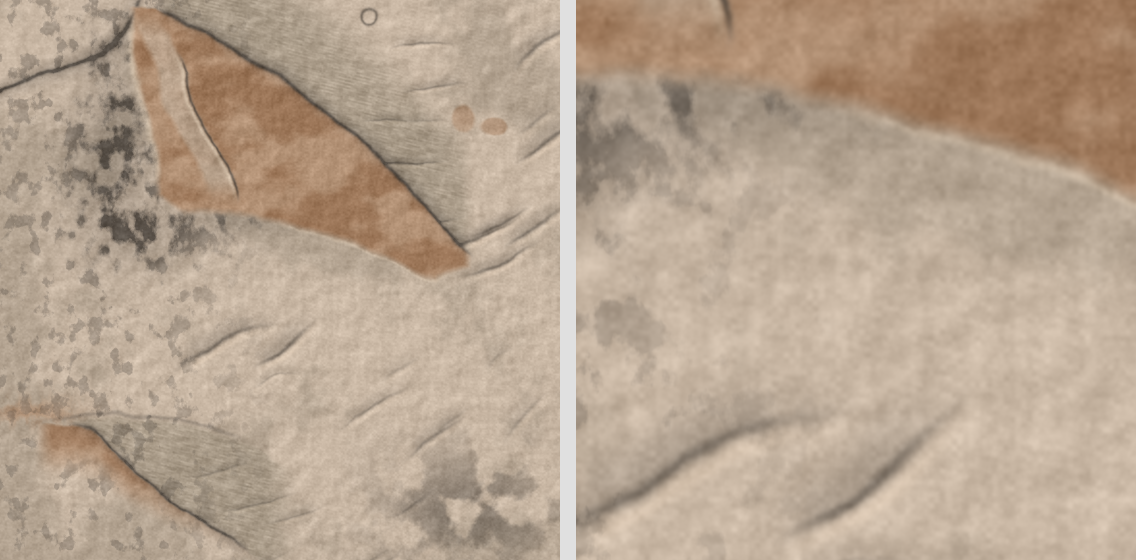
Left, the full canvas; right, a detail of the centre.
A Shadertoy shader for this texture:

```glsl
// Weathered pale sandstone with clay-coloured inlays, charcoal creases and soft soot.

const vec3 SAND = vec3(0.705, 0.642, 0.57);
const vec3 PALE = vec3(0.79, 0.72, 0.645);
const vec3 SILT = vec3(0.64, 0.588, 0.515);
const vec3 CLAY = vec3(0.61, 0.462, 0.345);
const vec3 CLAY_LIT = vec3(0.70, 0.57, 0.46);
const vec3 CHARCOAL = vec3(0.27, 0.245, 0.22);
const vec3 CREAM = vec3(0.88, 0.81, 0.72);

float hash(vec2 p) {
  return fract(sin(dot(p, vec2(127.1, 311.7))) * 43758.5453);
}

float noise(vec2 p) {
  vec2 i = floor(p), f = fract(p);
  f = f * f * (3.0 - 2.0 * f);
  return mix(mix(hash(i), hash(i + vec2(1, 0)), f.x),
             mix(hash(i + vec2(0, 1)), hash(i + vec2(1, 1)), f.x), f.y);
}

float fbm(vec2 p) {
  float sum = 0.0, amp = 0.5;
  for (int i = 0; i < 5; i++) {
    sum += amp * noise(p);
    p = mat2(1.6, 1.2, -1.2, 1.6) * p + 7.3;
    amp *= 0.5;
  }
  return sum;
}

float glow(vec2 p, vec2 center, vec2 radius) {
  vec2 q = (p - center) / radius;
  return exp(-dot(q, q));
}

float ridge(float d, float width) {
  return exp(-d * d / (width * width));
}

float band(float x, float lo, float hi, float soft) {
  return smoothstep(lo - soft, lo + soft, x) * (1.0 - smoothstep(hi - soft, hi + soft, x));
}

// Tapered bent groove: positive is shade, negative is the lit lip
float crease(vec2 q, float angle, float len, float bend, float width) {
  vec2 dir = vec2(cos(angle), sin(angle));
  float t = dot(q, dir) / len + 0.5;
  float d = dot(q, vec2(-dir.y, dir.x)) - bend * 4.0 * t * (1.0 - t);
  float taper = smoothstep(0.0, 0.35, t) * (1.0 - smoothstep(0.5, 1.0, t));
  return taper * (ridge(d, width) + 0.5 * ridge(d - 2.0 * width, 4.0 * width)
                  - 0.45 * ridge(d + 2.5 * width, 1.5 * width));
}

// Random creases scattered over a rectangle
float creaseField(vec2 p, vec2 corner, vec2 size, float angle, float seed) {
  float sum = 0.0;
  for (float i = 0.0; i < 14.0; i++) {
    vec2 r = vec2(hash(vec2(i, seed)), hash(vec2(seed, i + 3.7)));
    float s = hash(vec2(i + 9.1, seed));
    sum += (0.3 + 0.5 * s) * crease(p - corner - r * size, angle + 0.8 * (r.x - 0.5),
      0.08 + 0.11 * s, 0.02 * (r.y - 0.5), 0.0018 + 0.002 * r.x);
  }
  return sum;
}

float upperEdge(float x) {
  float t = clamp((x - 0.28) / 0.58, 0.0, 1.0);
  return mix(0.985, 0.53, t) + 0.05 * sin(3.14159 * t);
}

float lowerEdge(float x) {
  float curve = 0.62 - 0.52 * (x - 0.3) * (x - 0.3);
  return max(max(curve, 0.655 - 0.7 * (x - 0.28)), 0.5 + 0.42 * (x - 0.78));
}

void mainImage(out vec4 fragColor, in vec2 fragCoord) {
  vec2 uv = fragCoord / iResolution.y;
  vec2 p = uv + 0.018 * (vec2(fbm(uv * 16.0), fbm(uv * 16.0 + 31.0)) - 0.5);
  float clumps = fbm(uv * vec2(48, 38));
  float relief = fbm(uv * 40.0) - fbm(uv * 40.0 + vec2(-0.25, 0.25));
  float weave = noise(mat2(0.97, 0.24, -0.24, 0.97) * uv * vec2(70, 330)) - 0.5;

  // Large clay inlay, split by a silt vein
  float top = (upperEdge(p.x) - p.y) * 0.78;
  float left = p.x - 0.283 + 0.05 * smoothstep(0.68, 0.92, p.y);
  float base = p.y - lowerEdge(p.x);
  float inlay = smoothstep(-0.002, 0.003, top)
    * smoothstep(-0.007, 0.012, min(min(left, 0.838 - p.x), base));
  float span = band(p.x, 0.29, 0.835, 0.015);
  float split = p.x - 0.425 + 0.09 * smoothstep(0.64, 0.86, p.y) + 0.5 * max(p.y - 0.87, 0.0);
  float splitSpan = band(p.y, 0.65, 0.89, 0.02);
  float vein = band(split, -0.05, 0.0, 0.008) * band(p.y, 0.66, 0.95, 0.03);

  // Small clay inlay under a silt wedge
  float rim = min(0.25 - 0.69 * (p.x - 0.1) + 0.03 * ridge(p.x - 0.17, 0.05), 0.245);
  float depth = (rim - p.y) * 0.82;
  float shard = smoothstep(-0.002, 0.005, depth) * smoothstep(0.06, 0.1, p.x)
    * (1.0 - smoothstep(0.03, 0.085, depth + 0.25 * max(p.x - 0.15, 0.0)));
  float ceiling = 0.262 - 0.9 * (p.x - 0.2) * (p.x - 0.2) - p.y;
  float wedge = smoothstep(0.0, 0.012, ceiling) * band(p.x, 0.12, 0.5, 0.04)
    * (1.0 - smoothstep(-0.004, 0.002, depth));
  float silt = wedge + span * band(top, -0.13, -0.002, 0.003 + 0.05 * step(top, -0.06));

  // Ground and clay colours
  vec3 color = mix(SAND, PALE, smoothstep(0.34, 0.58, fbm(uv * 7.0 + 4.0) + 0.3 * (clumps - 0.5)));
  color = mix(color, SILT, min(0.75 * silt, 1.0)) + 0.07 * weave * (0.25 + silt);
  vec3 clay = mix(CLAY, CLAY_LIT, smoothstep(0.35, 0.65, fbm(uv * vec2(14, 22))));
  float spots = glow(p, vec2(0.825, 0.79), vec2(0.024, 0.03))
    + glow(p, vec2(0.885, 0.77), vec2(0.026, 0.018));
  float stain = glow(p, vec2(0.06, 0.265), vec2(0.08, 0.025)) * smoothstep(0.3, 0.6, clumps);
  float tint = max(0.8 * stain, 0.6 * smoothstep(0.35, 0.6, spots));
  color = mix(color, clay, max(max(inlay * (1.0 - 0.65 * vein), 0.9 * shard), tint));

  // Soot, hollows and pits
  float soot = glow(p, vec2(0.21, 0.74), vec2(0.075, 0.17))
    + 0.65 * glow(p, vec2(0.26, 0.58), vec2(0.12, 0.06))
    + 0.7 * glow(p, vec2(0.43, 0.603), vec2(0.1, 0.022));
  float hollows = glow(p, vec2(0.84, 0.09), vec2(0.16, 0.1));
  float pits = smoothstep(0.56, 0.68, clumps) * (1.0 - smoothstep(0.25, 0.55, p.x));
  float shade = soot * (0.24 + 0.5 * smoothstep(0.4, 0.62, clumps)) + 0.28 * pits
    + 0.5 * hollows * smoothstep(0.42, 0.62, fbm(uv * 22.0));

  // Scattered folds, a ring and the corner fault
  shade += 0.5 * creaseField(p, vec2(0.68, 0.5), vec2(0.32, 0.45), 0.3, 5.0)
    + 0.35 * creaseField(p, vec2(0.3, 0.0), vec2(0.7, 0.36), 0.5, 17.0)
    + 0.4 * crease(p - vec2(0.41, 0.375), 0.42, 0.24, 0.02, 0.004)
    + 0.4 * crease(p - vec2(0.51, 0.39), 0.68, 0.17, -0.008, 0.004)
    + 0.5 * ridge(length(p - vec2(0.66, 0.97)) - 0.015, 0.003);
  float bend = max(p.x - 0.18, 0.0);
  float fault = (p.y - 0.84 - 0.35 * p.x - 14.0 * bend * bend) / (1.05 + 18.0 * bend);
  shade += (1.0 - smoothstep(0.24, 0.26, p.x))
    * (0.65 * ridge(fault, 0.0035 + 0.018 * p.x * p.x) + 0.25 * ridge(fault, 0.018));
  shade *= (1.0 - inlay) * (1.0 - shard);

  // Inlay outlines and lit lips
  shade += span * (0.65 * ridge(top, 0.004) + 0.22 * ridge(top + 0.006, 0.014))
    + 0.6 * band(p.x, 0.14, 0.43, 0.03) * (ridge(depth, 0.003) + 0.3 * ridge(depth, 0.012))
    + 0.3 * ridge(ceiling, 0.004) * band(p.x, 0.1, 0.42, 0.04)
    + 0.65 * splitSpan * ridge(split, 0.0028);
  float lips = 0.65 * ridge(left, 0.007) * band(p.y, 0.69, 0.96, 0.03)
    + 0.5 * splitSpan * ridge(split + 0.007, 0.004)
    + 0.35 * ridge(base + 0.003, 0.003) * band(p.x, 0.5, 0.8, 0.03);
  color = mix(color, CREAM, min(lips, 0.8));
  color = mix(color, CHARCOAL, clamp(shade, -0.12, 0.85));

  // Fine surface relief
  color += 0.2 * relief + 0.05 * (noise(uv * 290.0) - 0.5);
  fragColor = vec4(clamp(color, 0.0, 1.0), 1.0);
}
```
